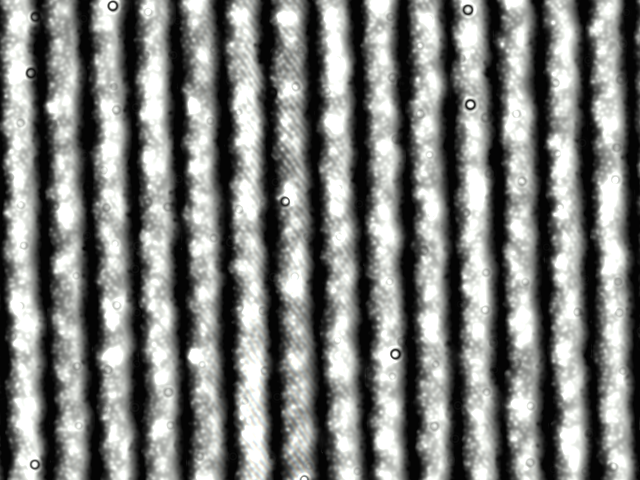
This pattern is drawn by a WebGL 2 fragment shader. Its source:

```glsl
#version 300 es
precision highp float;
// Fourteen slightly tilted interference fringes with speckle, fine diagonal ripples and dust rings.

uniform vec2 u_resolution;
out vec4 fragColor;

const float TAU = 6.28319;

vec2 hash2(vec2 p) {
    vec3 q = fract(vec3(p.xyx) * vec3(0.1031, 0.1030, 0.0973));
    q += dot(q, q.yzx + 33.33);
    return fract((q.xx + q.yz) * q.zy);
}

// Smooth cellular noise: soft blobs around jittered points, centred near zero
float blobs(vec2 p) {
    vec2 cell = floor(p), f = fract(p);
    float sum = 0.0;
    for (int j = -1; j <= 1; j++) {
        for (int i = -1; i <= 1; i++) {
            vec2 o = vec2(i, j);
            vec2 d = o + hash2(cell + o + 40.0) - f;
            sum += exp(-6.0 * dot(d, d));
        }
    }
    return sum - 0.52;
}

// Dust diffraction: dark rim, bright core and faint outer halo in some grid cells
float dust(vec2 p, float size, float radius, float chance, float seed) {
    vec2 cell = floor(p / size);
    vec2 centre = (cell + 0.22 + 0.56 * hash2(cell + seed)) * size;
    vec2 pick = hash2(cell + seed + 57.0);
    float r = length(p - centre) / (radius * (0.85 + 0.3 * pick.y));
    float rim = exp(-pow((r - 1.0) / 0.3, 2.0));
    float core = exp(-r * r * 5.0);
    float halo = exp(-pow((r - 1.75) / 0.3, 2.0));
    float strength = 0.5 + 0.5 * pick.y;
    return step(pick.x, chance) * strength * (0.5 * core + 0.25 * halo - rim);
}

void main() {
    vec2 p = gl_FragCoord.xy / u_resolution.y;

    // Speckle at three scales
    float coarse = blobs(p * vec2(13.0, 12.0));
    float medium = blobs(p * vec2(30.0, 27.0) + 11.0);
    float fine = blobs(p * 85.0 + 23.0);

    // Fringe coordinate: lean to the left going up, with uneven edges
    float t = (p.x - 0.059 + 0.0235 * p.y) / 0.0945;
    float index = floor(t + 0.5);
    t += 0.025 * sin(p.y * 17.0 + index * 2.3) + 0.018 * sin(p.y * 71.0 + index * 1.7);
    t += 0.05 * medium + 0.035 * fine;

    // Cosine profile with clipped blacks and a soft shoulder in the lights
    float light = max(0.555 + 0.6 * cos(TAU * t) + 0.08 * coarse, 0.0);
    light -= 0.14 * pow(light, 4.0);

    // Brightness of each fringe, then speckle within it
    float gain = 0.99 + 0.065 * cos(TAU * 0.4 * index);
    gain += 0.22 * coarse + 0.36 * medium + 0.16 * fine;

    // Diagonal ripples, strongest near the middle fringes, with slight colour fringing
    float along = dot(p, vec2(0.8, 0.6));
    float nearMiddle = exp(-pow((p.x - 0.58) / 0.13, 2.0));
    float ripplePatch = 0.5 + 0.5 * sin(p.y * 9.0 + p.x * 13.0);
    float rippleSize = 0.025 * ripplePatch + 0.05 * nearMiddle;
    float tint = 0.25 + 0.9 * nearMiddle * smoothstep(0.55, 0.1, p.y);
    vec3 ripple = sin(along * 500.0 + 2.0 * coarse + vec3(0.0, 0.8, 1.6) * tint);
    vec3 colour = light * (gain + rippleSize * ripple);

    // Many faint rings and a few strong ones
    float faint = dust(p, 0.066, 0.0068, 0.42, 3.0);
    float strong = dust(p + 0.05, 0.19, 0.0085, 0.4, 91.0);
    colour *= 1.0 + 0.24 * faint + 0.95 * strong;
    colour += 0.05 * abs(faint) + 0.08 * max(strong, 0.0);

    // Black floor and the slightly green white of the lamp
    colour = 0.015 + colour * vec3(0.985, 1.0, 0.975);
    fragColor = vec4(clamp(colour, 0.0, 1.0), 1.0);
}
```
